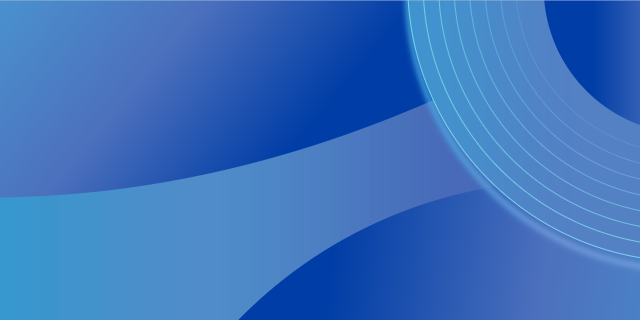
A WebGL 1 fragment shader for this background:

```glsl
precision highp float;
// Abstract blue background: a sweeping band, gradient fields and a glowing grooved ring.

uniform vec2 u_resolution;

// Shared palette ramp: 0 = sky, 1 = violet, 2 = deep blue
vec3 ramp(float t) {
  vec3 sky = vec3(0.29, 0.57, 0.81);
  vec3 violet = vec3(0.30, 0.44, 0.74);
  vec3 deep = vec3(0.0, 0.24, 0.65);
  vec3 c = mix(sky, violet, clamp(t, 0.0, 1.0));
  return mix(c, deep, clamp(t - 1.0, 0.0, 1.0));
}

// Coverage of a shape with signed distance d, softened over one pixel
float fill(float d) {
  return clamp(0.5 - d * u_resolution.y, 0.0, 1.0);
}

float circle(vec2 p, vec2 center, float radius) {
  return length(p - center) - radius;
}

// Band colour, changing in narrow vertical steps
vec3 bandColor(float x) {
  x = (floor(x * 32.0) + 0.5) / 32.0;
  vec3 c = mix(vec3(0.20, 0.60, 0.81), vec3(0.31, 0.55, 0.79), smoothstep(-0.15, 0.65, x));
  return mix(c, vec3(0.28, 0.41, 0.72), smoothstep(0.6, 1.55, x));
}

void main() {
  vec2 p = gl_FragCoord.xy / u_resolution.y;
  p.x *= 2.0 * u_resolution.y / u_resolution.x;

  // Upper field, diagonal gradient
  vec3 color = ramp(2.0 * dot(vec2(p.x, 1.0 - p.y), vec2(0.77, 0.64)));

  // Band below a rising parabola
  float bandTop = 0.383 + 0.012 * p.x + 0.157 * p.x * p.x;
  float slope = 0.012 + 0.314 * p.x;
  color = mix(color, bandColor(p.x), fill((p.y - bandTop) / sqrt(1.0 + slope * slope)));

  // Lower field inside a large circle
  vec3 lower = ramp(2.0 - 1.5 * (p.x - 1.04 + 0.12 * (0.22 - p.y)));
  color = mix(color, lower, fill(circle(p, vec2(1.776, -1.005), 1.44)));

  // Soft halo, slightly lower than the ring
  vec2 center = vec2(2.143, 1.052);
  float halo = circle(p, center - vec2(0.0, 0.027), 0.869) / 0.014;
  vec3 haloColor = mix(vec3(0.28, 0.66, 0.88), vec3(0.45, 0.62, 0.86), smoothstep(1.3, 1.8, p.x));
  color = mix(color, haloColor, 0.65 * exp(-halo * halo));

  // Ring body
  float ring = circle(p, center, 0.869);
  vec3 ringColor = mix(vec3(0.25, 0.58, 0.81), vec3(0.33, 0.50, 0.77), smoothstep(1.25, 1.85, p.x));
  color = mix(color, ringColor, fill(ring));

  // Concentric lines fading inward
  for (int i = 0; i < 8; i++) {
    float k = float(i);
    float line = fill(abs(ring + 0.0482 * k) - 0.0016);
    color = mix(color, vec3(0.50, 0.86, 0.94), line * (0.9 - 0.105 * k));
  }

  // Inner disc, lighter towards the right
  vec3 disc = ramp(2.0 - 4.5 * max(p.x - 1.854, 0.0));
  color = mix(color, disc, fill(circle(p, vec2(2.156, 1.039), 0.457)));

  // Pale hairline along the top
  color = mix(color, vec3(0.62, 0.73, 0.87), 0.6 * fill(0.9975 - p.y));

  gl_FragColor = vec4(color, 1.0);
}
```
